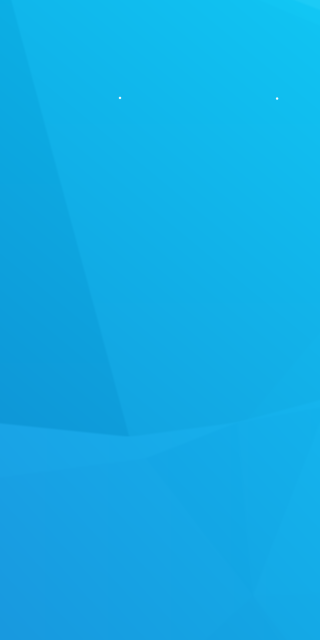
Write a WebGL 1 fragment shader that draws this background.

```glsl
precision highp float;
// Blue low-poly backdrop: a bright folded sheet above pale facets, with two small white dots.
uniform vec2 u_resolution;

// Smooth half plane: 1 on the clockwise side of the line a -> b (y points down).
float side(vec2 p, vec2 a, vec2 b) {
  vec2 d = normalize(b - a), q = p - a;
  float soft = 0.005;
  return smoothstep(-soft, soft, d.x * q.y - d.y * q.x);
}

// Triangle with corners given clockwise.
float facet(vec2 p, vec2 a, vec2 b, vec2 c) {
  return side(p, a, b) * side(p, b, c) * side(p, c, a);
}

float whiteDot(vec2 p, vec2 centre) {
  float soft = 0.7 / u_resolution.x;
  return 1.0 - smoothstep(0.0036 - soft, 0.0036 + soft, length(p - centre));
}

void main() {
  // Canvas units: x runs 0..1, y runs 0..2 downwards from the top.
  vec2 p = gl_FragCoord.xy / u_resolution;
  p = vec2(p.x, 2.0 - 2.0 * p.y);

  // Corners shared by several facets.
  vec2 valley = vec2(0.404, 1.365);
  vec2 ridge = vec2(0.742, 1.32);
  vec2 apex = vec2(0.456, 1.432);
  vec2 hub = vec2(0.79, 1.862);

  // Upper sheet: bright at the top right, with a shaded left flap.
  vec3 sheet = vec3(0.062, 0.714, 0.921) + p.x * vec3(0.0, 0.057, 0.031)
             - p.y * vec3(-0.007, 0.069, 0.037);
  sheet -= vec3(0.017, 0.03, 0.027) * side(p, vec2(0.035, 0.0), valley);
  sheet += vec3(0.0, 0.006, 0.005) * side(p, vec2(0.78, 1.302), vec2(1.0, 1.04));
  sheet += vec3(0.006, 0.01, 0.006) * side(p, vec2(1.0, 0.08), vec2(0.81, 0.0));
  sheet += vec3(0.04, 0.016, 0.008) * side(p, vec2(1.0, 0.031), vec2(0.92, 0.0));

  // Lower ground: bluer towards the bottom left.
  vec3 ground = vec3(0.095, 0.704, 0.945) + p.x * vec3(-0.02, 0.06, 0.024)
              - p.y * vec3(0.0, 0.053, 0.036);
  float strip = side(p, apex, vec2(0.0, 1.492)) * side(p, ridge, apex);
  float cone = side(p, vec2(0.195, 2.0), apex) * side(p, hub, apex);
  ground += vec3(0.004, 0.009, 0.006) * strip;
  ground += vec3(0.002, 0.008, 0.006) * cone * (1.0 - strip);
  ground -= vec3(0.01, 0.013, 0.01) * facet(p, apex, ridge, hub);
  ground -= vec3(0.005, 0.009, 0.007) * facet(p, ridge, vec2(1.02, 1.27), hub);
  ground -= vec3(0.002, 0.006, 0.004) * facet(p, hub, vec2(0.878, 2.01), vec2(0.63, 2.01));
  ground -= vec3(0.0, 0.004, 0.003) * side(p, hub, vec2(1.0, 1.854))
          * side(p, vec2(0.872, 2.0), hub);

  // Fold between sheet and ground.
  float above = side(p, valley, vec2(0.0, 1.323)) * side(p, ridge, valley)
              * side(p, vec2(1.0, 1.25), ridge);
  vec3 colour = mix(ground, sheet, above);

  // White dots.
  float dots = max(whiteDot(p, vec2(0.375, 0.306)), whiteDot(p, vec2(0.866, 0.308)));
  gl_FragColor = vec4(mix(colour, vec3(0.95, 0.99, 1.0), dots), 1.0);
}
```
